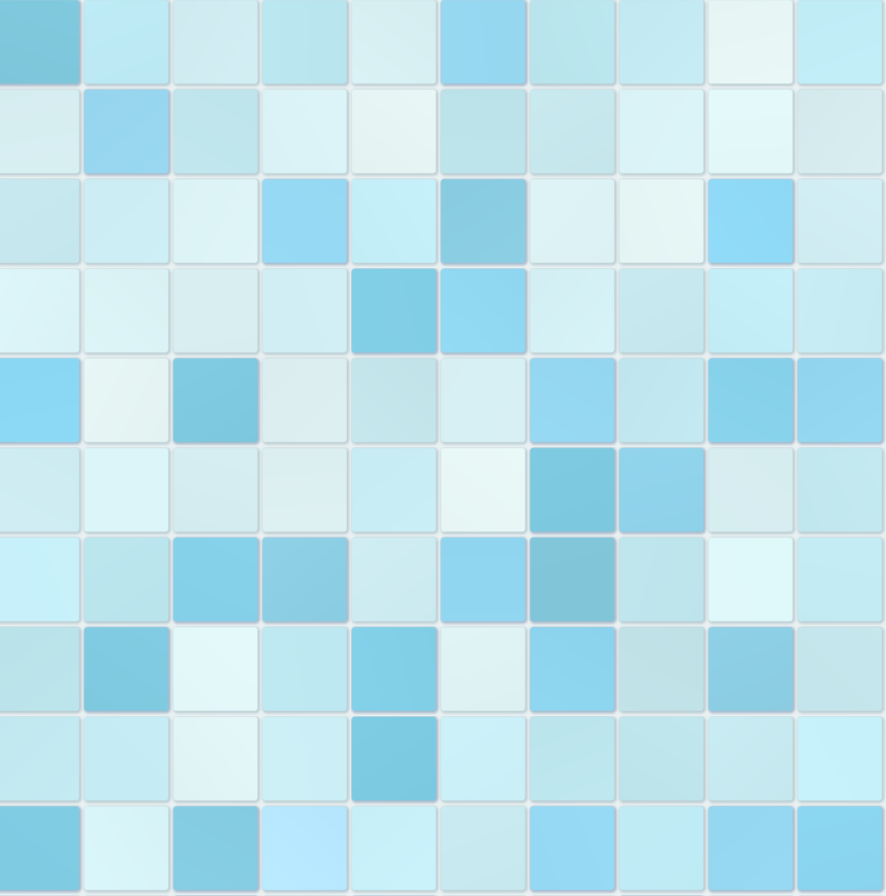
Write a WebGL 2 fragment shader that draws this pattern.

```glsl
#version 300 es
precision highp float;
// Ten by ten mosaic of pale and aqua blue glass tiles with soft shadows in the grout.

uniform vec2 u_resolution;
out vec4 fragColor;

vec3 hash32(vec2 p) {
    vec3 q = fract(p.xyx * vec3(0.1031, 0.1030, 0.0973));
    q += dot(q, q.yxz + 33.33);
    return fract((q.xxy + q.yzz) * q.zyx);
}

float roundedBox(vec2 p, vec2 halfSize, float radius) {
    vec2 d = abs(p) - halfSize + radius;
    return length(max(d, 0.0)) + min(max(d.x, d.y), 0.0) - radius;
}

// Picks a tone family by share, then varies it within the family.
vec3 tileColor(vec3 rnd) {
    float pick = rnd.x;
    float tone = rnd.y;
    vec3 color = mix(vec3(0.82, 0.92, 0.94), vec3(0.90, 0.975, 0.975), tone);       // near white
    if (pick < 0.70) color = mix(vec3(0.73, 0.89, 0.92), vec3(0.80, 0.94, 0.97), tone); // pale aqua
    if (pick < 0.39) color = mix(vec3(0.64, 0.89, 0.98), vec3(0.74, 0.91, 1.0), tone);  // sky
    if (pick < 0.34) color = mix(vec3(0.49, 0.78, 0.86), vec3(0.59, 0.86, 0.97), tone); // blue
    if (pick < 0.02) color = vec3(0.65, 0.75, 0.85);                                   // mauve
    return color + (rnd.z - 0.5) * vec3(0.04, -0.015, -0.035);
}

void main() {
    vec2 uv = gl_FragCoord.xy / u_resolution;

    // Rows run downward; each cell owns the grout to its right and below.
    vec2 grid = vec2(uv.x * 9.934 + 0.07, (1.0 - uv.y) * 10.0 + 0.014);
    vec2 cell = floor(grid);
    vec2 p = fract(grid) - vec2(0.486, 0.481);
    vec3 rnd = hash32(cell + vec2(17.0, 41.0));

    // Glass face with a faint diagonal change of tone.
    vec3 face = tileColor(rnd);
    vec2 slope = hash32(cell + 73.0).xy - 0.5;
    face += dot(p, slope) * 0.025;

    // Grout, darkened by a shadow that is stronger under blue tiles.
    vec2 halfSize = vec2(0.472, 0.467);
    float shadowDist = roundedBox(p - 0.012, halfSize, 0.045);
    float shadow = 1.0 - smoothstep(-0.014, 0.044, shadowDist);
    float depth = smoothstep(0.80, 0.60, face.r);
    vec3 shadowColor = mix(vec3(0.74, 0.81, 0.83), vec3(0.67, 0.73, 0.80), depth);
    vec3 color = mix(vec3(0.91, 0.94, 0.945), shadowColor, shadow);

    float edge = max(8.0 / u_resolution.y, 0.012);
    float tile = 1.0 - smoothstep(-edge, edge, roundedBox(p, halfSize, 0.035));
    fragColor = vec4(mix(color, face, tile), 1.0);
}
```
